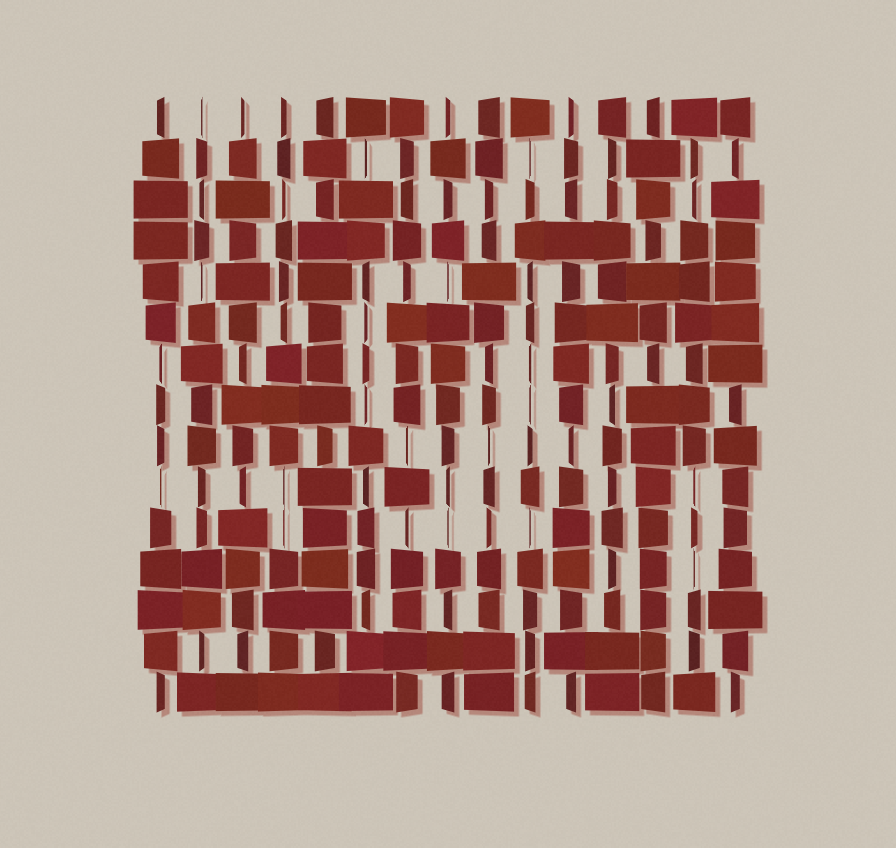
Give the GLSL for this pattern, as a Shadertoy shader.

```glsl
#define PITCH 0.0484
#define GRID_LIFT 0.0227
#define HALF_COUNT 7.0
#define MAX_WIDTH 1.32
#define HALF_HEIGHT 0.455
#define PERSPECTIVE 0.045
#define SHADOW_SHIFT vec2(0.12, -0.12)
#define GRAIN 0.025

const float TAU = 6.2831853;
const vec3 PAPER = vec3(0.80, 0.77, 0.72);
const vec3 SHADOW = vec3(0.71, 0.53, 0.48);
const vec3 RUST = vec3(0.49, 0.175, 0.115);
const vec3 CRIMSON = vec3(0.49, 0.13, 0.155);
const vec3 DARK_WINE = vec3(0.36, 0.14, 0.14);

float hash(vec2 p, float seed) {
    vec3 q = fract(vec3(p.xyx + seed) * vec3(0.1031, 0.1030, 0.0973));
    q += dot(q, q.yzx + 33.33);
    return fract((q.x + q.y) * q.z);
}

bool insideGrid(vec2 cell) {
    return max(abs(cell.x), abs(cell.y)) < HALF_COUNT + 0.5;
}

// Layered sines set which rows and columns face forward
float facing(vec2 cell) {
    vec2 place = vec2(cell.x + HALF_COUNT, HALF_COUNT - cell.y);
    float rows = 0.12 * cos((place.y - 3.0) * TAU / 11.0);
    float columns = 0.09 * cos(place.x * TAU / 2.0)
                  + 0.07 * cos((place.x - 12.0) * TAU / 8.0);
    float turn = clamp(hash(cell, 17.0) + rows + columns, 0.0, 1.0);
    return mix(0.025, 1.0, pow(turn, 1.4));
}

// A panel turned about its upright axis: near side taller, far side shorter
float panel(vec2 p, vec2 cell, float soft) {
    float front = facing(cell);
    float halfWidth = 0.5 * MAX_WIDTH * front;
    float lean = sqrt(max(0.0, 1.0 - front * front)) + 0.25;
    lean *= hash(cell, 41.0) < 0.5 ? -1.0 : 1.0;
    float side = clamp(p.x / halfWidth, -1.0, 1.0);
    float halfHeight = HALF_HEIGHT + PERSPECTIVE * lean * side * 0.8;
    vec2 inset = vec2(halfWidth, halfHeight) - abs(p);
    vec2 cover = clamp(inset / soft + 0.5, 0.0, 1.0);
    return cover.x * cover.y;
}

vec3 panelColor(vec2 cell) {
    vec3 paint = mix(RUST, CRIMSON, hash(cell, 73.0));
    float shade = (1.0 - smoothstep(0.1, 0.75, facing(cell)));
    shade *= 0.25 + 0.75 * hash(cell, 95.0);
    return mix(paint, DARK_WINE, shade) * (0.95 + 0.1 * hash(cell, 59.0));
}

void mainImage(out vec4 fragColor, in vec2 fragCoord) {
    vec2 uv = (fragCoord - 0.5 * iResolution.xy) / iResolution.y;
    vec2 grid = (uv - vec2(0.0, GRID_LIFT)) / PITCH;
    vec2 home = floor(grid + 0.5);
    float pixel = 1.0 / (iResolution.y * PITCH);
    vec3 color = PAPER;

    // Shadows lie below every panel
    float shadow = 0.0;
    for (int y = -1; y <= 1; y++) {
        for (int x = -1; x <= 1; x++) {
            vec2 cell = home + vec2(x, y);
            if (!insideGrid(cell)) continue;
            shadow = max(shadow, panel(grid - cell - SHADOW_SHIFT, cell, pixel + 0.025));
        }
    }
    color = mix(color, SHADOW, shadow);

    // Panels overlap from left to right
    for (int y = -1; y <= 1; y++) {
        for (int x = -1; x <= 1; x++) {
            vec2 cell = home + vec2(x, y);
            if (!insideGrid(cell)) continue;
            color = mix(color, panelColor(cell), panel(grid - cell, cell, pixel));
        }
    }

    // Fine surface grain
    float speck = hash(floor(uv * 480.0) + 500.0, 3.0) - 0.5;
    color += GRAIN * speck * (1.0 - 0.6 * color.r);
    fragColor = vec4(color, 1.0);
}
```
